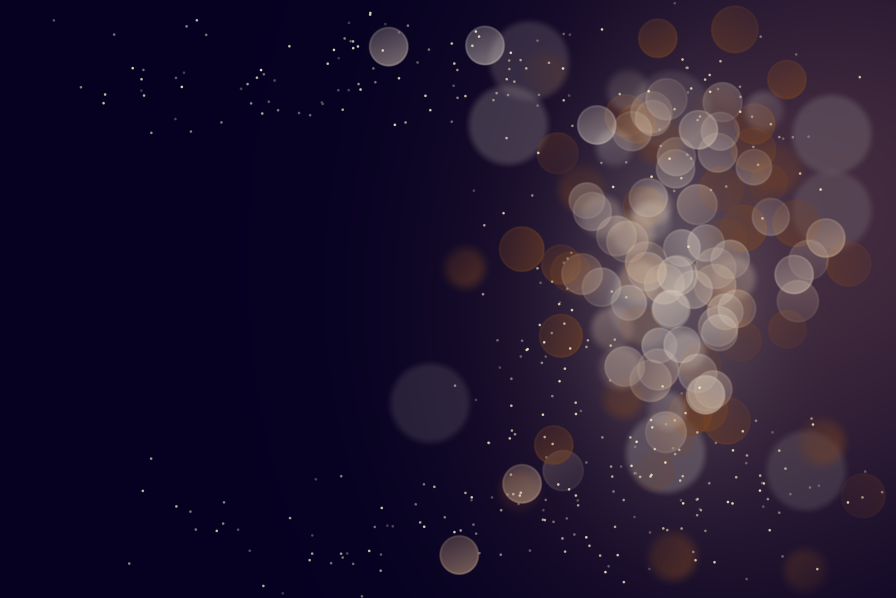
Give the GLSL for this background, as a Shadertoy shader.

```glsl
// Night gradient with a cluster of pale and amber bokeh discs and fine sparkles.

const vec3 NAVY  = vec3(0.022, 0.002, 0.130);
const vec3 PLUM  = vec3(0.285, 0.185, 0.255);
const vec3 MIST  = vec3(0.480, 0.440, 0.470);
const vec3 PEARL = vec3(0.820, 0.780, 0.740);
const vec3 PEACH = vec3(0.800, 0.620, 0.460);
const vec3 AMBER = vec3(0.480, 0.270, 0.130);
const vec3 CREAM = vec3(1.000, 0.950, 0.780);

const vec2 CLUSTER = vec2(1.13, 0.53);

vec2 hash2(float n) {
    vec3 q = fract(n * vec3(0.1031, 0.1030, 0.0973));
    q += dot(q, q.yzx + 33.33);
    return fract((q.xx + q.yz) * q.zy);
}

// Random offset in -1..1, denser near zero.
vec2 scatter(float n) {
    return hash2(n) + hash2(n + 71.7) - 1.0;
}

// Elliptical gaussian falloff.
float halo(vec2 p, vec2 centre, vec2 size) {
    vec2 q = (p - centre) / size;
    return exp(-dot(q, q));
}

float disc(float dist, float radius, float blur) {
    return 1.0 - smoothstep(radius - blur, radius + blur, dist);
}

// Disc with a slanted fill and a thin bright rim; returns its opacity.
float bokeh(vec2 q, float radius, float angle, float blur) {
    float dist = length(q);
    float slant = dot(q, vec2(cos(angle), sin(angle))) / radius;
    float fill = disc(dist, radius, blur) * (0.80 + 0.28 * slant);
    float rim = 1.0 - smoothstep(0.0, blur + 0.0015, abs(dist - radius + blur));
    return fill + 0.22 * rim * step(blur, 0.006);
}

vec3 backdrop(vec2 p) {
    vec3 color = mix(NAVY, PLUM, 0.88 * halo(p, vec2(1.42, 0.66), vec2(0.48, 0.52)));
    color = mix(color, PLUM, 0.40 * halo(p, vec2(1.15, 0.36), vec2(0.34, 0.38)));
    return mix(color, MIST, 0.55 * halo(p, CLUSTER, vec2(0.15, 0.25)));
}

// Wide out-of-focus discs: centre and opacity.
vec3 addLargeDiscs(vec3 color, vec2 p) {
    vec3 large[9] = vec3[9](
        vec3(0.850, 0.791, 0.42), vec3(0.885, 0.898, 0.32), vec3(1.391, 0.775, 0.40),
        vec3(1.391, 0.648, 0.34), vec3(0.719, 0.326, 0.25), vec3(1.113, 0.242, 0.55),
        vec3(1.348, 0.213, 0.30), vec3(1.123, 0.815, 0.28), vec3(1.085, 0.490, 0.48));
    for (int i = 0; i < 9; i++) {
        float mask = disc(length(p - large[i].xy), 0.066, 0.009);
        color = mix(color, MIST, mask * large[i].z);
    }
    return color;
}

// Amber discs spread widely, every third one blurred.
vec3 addAmberDiscs(vec3 color, vec2 p, float px) {
    for (int i = 0; i < 44; i++) {
        float id = float(i);
        vec2 centre = vec2(1.16, 0.52) + scatter(id + 5.0) * vec2(0.40, 0.56);
        vec2 h = hash2(id + 211.0);
        float blur = i % 3 == 0 ? 0.014 : px;
        float mask = bokeh(p - centre, mix(0.032, 0.040, h.x), h.y * 6.283, blur);
        color = mix(color, AMBER, mask * mix(0.18, 0.50, h.y));
    }
    return color;
}

// Pale discs packed around the cluster, brightest in its core.
vec3 addPaleDiscs(vec3 color, vec2 p, float px) {
    for (int i = 0; i < 62; i++) {
        float id = float(i);
        vec2 centre = CLUSTER + scatter(id + 401.0) * vec2(0.23, 0.39);
        vec2 h = hash2(id + 607.0);
        float blur = i % 5 == 0 ? 0.010 : px;
        float mask = bokeh(p - centre, mix(0.030, 0.036, h.x), h.y * 6.283, blur);
        float core = halo(centre, CLUSTER, vec2(0.22, 0.38));
        color = mix(color, mix(PEARL, PEACH, 0.6 * h.x * h.x), mask * mix(0.14, 0.38, core));
    }
    return color;
}

// Crisp outlying discs: centre and warmth.
vec3 addAccentDiscs(vec3 color, vec2 p, float px) {
    vec3 accent[12] = vec3[12](
        vec3(0.650, 0.922, 0.10), vec3(0.811, 0.924, 0.00), vec3(0.873, 0.191, 0.35),
        vec3(0.768, 0.072, 0.40), vec3(0.998, 0.791, 0.05), vec3(1.328, 0.541, 0.10),
        vec3(1.381, 0.602, 0.30), vec3(1.168, 0.783, 0.10), vec3(1.180, 0.340, 0.05),
        vec3(1.316, 0.867, 1.00), vec3(1.100, 0.936, 1.00), vec3(0.926, 0.256, 1.00));
    for (int i = 0; i < 12; i++) {
        float warmth = accent[i].z;
        float mask = bokeh(p - accent[i].xy, 0.033, -1.2, px);
        vec3 tint = mix(mix(PEARL, PEACH, min(2.0 * warmth, 1.0)), AMBER, step(0.9, warmth));
        color = mix(color, tint, mask * 0.48);
    }
    return color;
}

// Tiny points scattered inside a box of the given half size.
float sparkles(vec2 p, vec2 centre, vec2 spread, int count, float seed, float px) {
    float light = 0.0;
    for (int i = 0; i < count; i++) {
        float id = float(i) + seed;
        float dist = length(p - centre - scatter(id) * spread);
        light = max(light, disc(dist, 0.0021, px * 0.7) * mix(0.25, 1.0, hash2(id + 33.3).x));
    }
    return light;
}

void mainImage(out vec4 fragColor, in vec2 fragCoord) {
    vec2 p = fragCoord / iResolution.y;
    float px = 1.0 / iResolution.y;
    vec3 color = addLargeDiscs(backdrop(p), p);
    color = addAmberDiscs(color, p, px);
    color = addPaleDiscs(color, p, px);
    color = addAccentDiscs(color, p, px);
    float light = sparkles(p, vec2(0.60, 0.88), vec2(0.58, 0.13), 95, 1000.0, px);
    light = max(light, sparkles(p, vec2(0.91, 0.45), vec2(0.17, 0.25), 50, 1200.0, px));
    light = max(light, sparkles(p, vec2(1.14, 0.19), vec2(0.38, 0.18), 110, 1400.0, px));
    light = max(light, sparkles(p, vec2(0.56, 0.11), vec2(0.46, 0.14), 55, 1600.0, px));
    light = max(light, sparkles(p, vec2(1.17, 0.80), vec2(0.33, 0.22), 50, 1800.0, px));
    fragColor = vec4(mix(color, CREAM, light * 0.9), 1.0);
}
```
